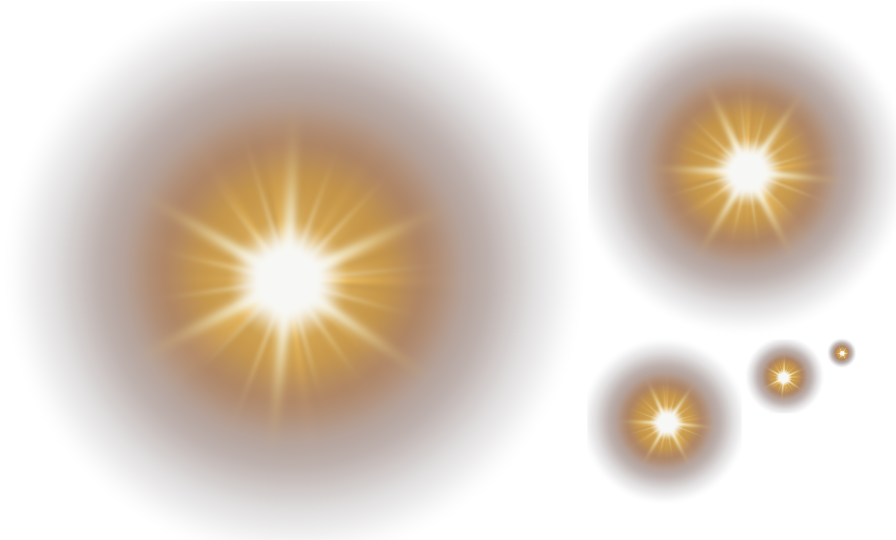
Give the GLSL for this background, as a WebGL 1 fragment shader.

```glsl
precision highp float;
// Five golden starbursts of falling size, in smoky halos on white.
uniform vec2 u_resolution;

float hash(float n) {
    return fract(sin(n * 91.7 + 4.1) * 437.5);
}

// Smooth noise around the circle, with whole-number cells so it wraps
float angularNoise(float turn, float cells) {
    float x = fract(turn) * cells;
    float i = floor(x);
    return mix(hash(i), hash(mod(i + 1.0, cells)), smoothstep(0.0, 1.0, x - i));
}

// Smoky halo: gold, brown, warm grey, then white at radius 1
vec3 haloColor(float r) {
    vec3 c = vec3(0.75, 0.56, 0.27);
    c = mix(c, vec3(0.68, 0.52, 0.40), smoothstep(0.28, 0.46, r));
    c = mix(c, vec3(0.72, 0.66, 0.64), smoothstep(0.42, 0.64, r));
    c = mix(c, vec3(0.86, 0.85, 0.85), smoothstep(0.60, 0.84, r));
    return mix(c, vec3(1.0), smoothstep(0.76, 1.01, r));
}

// Every third ray is broad and bright, the two between are thin
float rays(vec2 q) {
    float light = 0.0;
    for (int i = 0; i < 18; i++) {
        float k = float(i);
        float isMain = 1.0 - step(0.5, mod(k, 3.0));
        float wobble = mix(6.0 * hash(k) - 3.0, 2.7 * sin(k * 0.4333 - 0.9), isMain);
        float angle = radians(27.0 + 20.0 * k + wobble);
        vec2 dir = vec2(cos(angle), sin(angle));
        float along = dot(q, dir);
        float across = dot(q, vec2(-dir.y, dir.x));
        float reach = mix(0.44 + 0.16 * hash(k + 7.0), 0.64, isMain);
        float width = mix(0.011, 0.024, isMain);
        float fade = 1.0 - smoothstep(0.08, reach, along);
        float beam = exp(-across * across / (width * width));
        light += step(0.0, along) * beam * fade * mix(0.36, 0.85, isMain);
    }
    return min(light, 1.0);
}

// Paints one star over base; turned = 1 rotates it a quarter turn
vec3 star(vec3 base, vec2 p, vec2 center, float radius, float turned) {
    vec2 q = (p - center) / radius;
    q = mix(q, vec2(q.y, -q.x), turned);
    vec3 c = haloColor(length(q));

    // Off-centre burst: yellow bloom, fine streaks, rays and white core
    vec2 b = q - vec2(-0.02, -0.032);
    float d = length(b);
    float turn = atan(b.y, b.x + 1e-5) / 6.28318;
    float streaks = angularNoise(turn, 70.0) * angularNoise(turn, 31.0);
    c = mix(c, vec3(0.90, 0.74, 0.39), 0.85 * exp(-d * d / 0.055));
    c += vec3(0.16, 0.15, 0.08) * streaks * exp(-d * d / 0.10);
    vec3 rayColor = mix(vec3(0.97, 0.96, 0.88), vec3(0.86, 0.76, 0.50), smoothstep(0.12, 0.50, d));
    c = mix(c, rayColor, rays(b));
    c = mix(c, vec3(0.97, 0.97, 0.96), 1.0 - smoothstep(0.09, 0.22, d));

    // Halo is cropped by a rectangular tile
    vec2 inside = (vec2(1.008, 0.924) - abs(q)) * radius * u_resolution.y;
    float mask = clamp(min(inside.x, inside.y) + 0.5, 0.0, 1.0);
    return mix(base, c, mask);
}

void main() {
    vec2 p = gl_FragCoord.xy / u_resolution;
    p.x *= 1.6623;

    vec3 color = vec3(1.0);
    color = star(color, p, vec2(0.5455, 0.498), 0.541, 0.0);
    color = star(color, p, vec2(1.3777, 0.688), 0.310, 1.0);
    color = star(color, p, vec2(1.2327, 0.220), 0.155, 1.0);
    color = star(color, p, vec2(1.4556, 0.303), 0.0742, 0.0);
    color = star(color, p, vec2(1.5617, 0.3463), 0.028, 1.0);
    gl_FragColor = vec4(color, 1.0);
}
```
